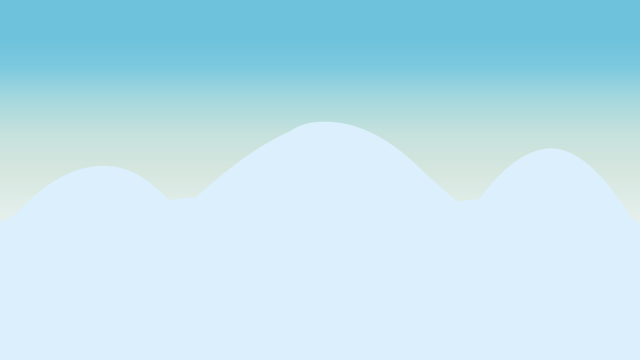
This background is drawn by a Shadertoy shader. Its source:

```glsl
// Pale rounded snow hills under a teal sky that fades to a warm, misty horizon.

const vec3 SNOW = vec3(0.86, 0.936, 0.99);

// Sky colours from the zenith down, and the heights where they sit.
const int SKY_STOPS = 6;
const vec3 SKY_COLOR[SKY_STOPS] = vec3[](
    vec3(0.43, 0.76, 0.86), vec3(0.48, 0.785, 0.87), vec3(0.64, 0.845, 0.87),
    vec3(0.775, 0.882, 0.865), vec3(0.83, 0.90, 0.87), vec3(0.90, 0.94, 0.93));
const float SKY_HEIGHT[SKY_STOPS] = float[](0.896, 0.82, 0.729, 0.63, 0.537, 0.387);

// Each hill: peak x, peak y, then the left and right reach over which it falls by DROP.
const float DROP = 0.1;
const int HILLS = 8;
const vec4 HILL_SHAPE[HILLS] = vec4[](
    vec4(0.0391, 0.4201, 0.1023, 0.0500),  // left foot
    vec4(0.1615, 0.5394, 0.1179, 0.1042),  // left hill
    vec4(0.2930, 0.4514, 0.4300, 0.4300),  // left saddle
    vec4(0.5078, 0.6620, 0.1259, 0.1305),  // central hill
    vec4(0.5078, 0.6620, 0.0958, 0.1305),  // central crown
    vec4(0.6576, 0.5289, 0.0200, 0.0637),  // central shoulder
    vec4(0.7487, 0.4468, 0.5625, 0.0500),  // right saddle
    vec4(0.8620, 0.5880, 0.0949, 0.0874)); // right hill
const vec4 RIGHT_FOOT = vec4(0.9701, 0.4132, 0.0500, 0.0879);

// Falloff powers of the left and right flanks: 1 is straight, 2 is a parabola.
const vec2 HILL_POWER[HILLS] = vec2[](
    vec2(1.0), vec2(2.0, 2.1), vec2(1.0), vec2(1.58, 2.0),
    vec2(2.4, 2.0), vec2(1.0), vec2(1.0), vec2(1.95, 1.88));

float hillHeight(float x, vec4 shape, vec2 power) {
    float offset = x - shape.x;
    bool onLeft = offset < 0.0;
    float reach = onLeft ? shape.z : shape.w;
    float falloff = onLeft ? power.x : power.y;
    return shape.y - DROP * pow(abs(offset) / reach, falloff);
}

// The skyline is the highest hill at each x.
float ridgeHeight(float x) {
    float ridge = hillHeight(x, RIGHT_FOOT, vec2(1.0));
    for (int i = 0; i < HILLS; i++) {
        ridge = max(ridge, hillHeight(x, HILL_SHAPE[i], HILL_POWER[i]));
    }
    return ridge;
}

vec3 skyColor(float y) {
    vec3 color = SKY_COLOR[0];
    for (int i = 1; i < SKY_STOPS; i++) {
        float blend = (SKY_HEIGHT[i - 1] - y) / (SKY_HEIGHT[i - 1] - SKY_HEIGHT[i]);
        color = mix(color, SKY_COLOR[i], clamp(blend, 0.0, 1.0));
    }
    return color;
}

void mainImage(out vec4 fragColor, in vec2 fragCoord) {
    vec2 uv = fragCoord / iResolution.xy;

    // Smooth the skyline over one pixel, measured across its slope.
    float ridge = ridgeHeight(uv.x);
    float nextRidge = ridgeHeight(uv.x + 1.0 / iResolution.x);
    float slope = (nextRidge - ridge) * iResolution.y;
    float depth = (ridge - uv.y) * iResolution.y / length(vec2(1.0, slope));
    float coverage = clamp(depth + 0.5, 0.0, 1.0);

    fragColor = vec4(mix(skyColor(uv.y), SNOW, coverage), 1.0);
}
```
